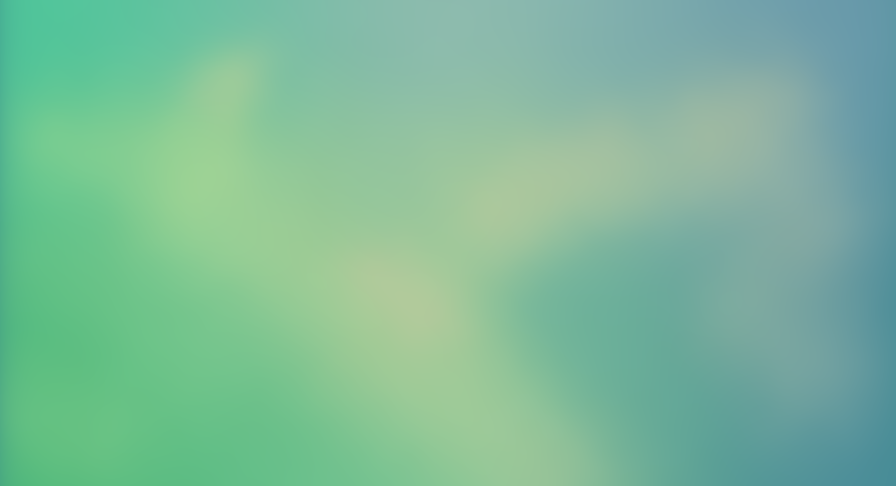
A WebGL 1 fragment shader for this background:

```glsl
precision highp float;

uniform vec2 u_resolution;

float hash(vec2 cell) {
    vec3 q = fract(vec3(cell.xyx) * 0.1031);
    q += dot(q, q.yzx + 33.33);
    return fract((q.x + q.y) * q.z);
}

float noise(vec2 p) {
    vec2 cell = floor(p);
    vec2 f = fract(p);
    f = f * f * (3.0 - 2.0 * f);
    return mix(mix(hash(cell), hash(cell + vec2(1.0, 0.0)), f.x),
               mix(hash(cell + vec2(0.0, 1.0)), hash(cell + 1.0), f.x), f.y);
}

float fbm(vec2 p) {
    float sum = 0.0;
    float gain = 0.5;
    for (int i = 0; i < 3; i++) {
        sum += gain * noise(p);
        p = p * 2.03 + 7.1;
        gain *= 0.5;
    }
    return sum;
}

// Soft bank of vapour along a segment
float bank(vec2 p, vec2 a, vec2 b, float radius) {
    vec2 along = b - a;
    float t = clamp(dot(p - a, along) / dot(along, along), 0.0, 1.0);
    float d = length(p - a - along * t) / radius;
    return exp(-d * d);
}

// Blend three colours from left to right
vec3 across(vec3 left, vec3 middle, vec3 right, float x) {
    return mix(mix(left, middle, smoothstep(0.0, 0.52, x)),
               right, smoothstep(0.48, 1.0, x));
}

void main() {
    vec2 uv = gl_FragCoord.xy / u_resolution;
    vec2 p = uv * vec2(1.846, 1.0);

    // Sky
    vec3 high = across(vec3(0.31, 0.77, 0.60), vec3(0.55, 0.73, 0.68),
                       vec3(0.41, 0.60, 0.67), uv.x);
    vec3 low = across(vec3(0.30, 0.72, 0.48), vec3(0.45, 0.76, 0.57),
                      vec3(0.29, 0.55, 0.60), uv.x);
    vec3 color = mix(low, high, smoothstep(0.1, 1.0, uv.y));

    // Uneven cloud outlines
    vec2 q = p + 0.07 * (vec2(fbm(p * 5.0), fbm(p * 5.0 + 19.7)) - 0.44);

    // Left cloud: shoulder, tower, slope and foot
    float clear = 1.0 - 0.50 * bank(q, vec2(0.12, 0.71), vec2(0.34, 0.70), 0.12);
    clear *= 1.0 - 0.60 * bank(q, vec2(0.48, 0.83), vec2(0.43, 0.64), 0.085);
    clear *= 1.0 - 0.78 * bank(q, vec2(0.40, 0.59), vec2(0.83, 0.37), 0.18);
    clear *= 1.0 - 0.72 * bank(q, vec2(0.82, 0.31), vec2(1.12, 0.02), 0.20);
    clear *= 1.0 - 0.28 * bank(q, vec2(0.08, 0.14), vec2(0.20, 0.10), 0.13);
    clear *= 1.0 - 0.25 * bank(q, vec2(0.10, 0.46), vec2(0.40, 0.27), 0.16);

    // Right cloud: ridge, crown and hanging veil
    clear *= 1.0 - 0.72 * bank(q, vec2(1.02, 0.56), vec2(1.46, 0.69), 0.14);
    clear *= 1.0 - 0.62 * bank(q, vec2(1.54, 0.73), vec2(1.66, 0.53), 0.15);
    clear *= 1.0 - 0.50 * bank(q, vec2(1.56, 0.34), vec2(1.66, 0.26), 0.16);

    // Haze between the clouds
    clear *= 1.0 - 0.36 * bank(q, vec2(0.64, 0.66), vec2(1.0, 0.68), 0.16);
    vec3 cloud = across(vec3(0.60, 0.84, 0.56), vec3(0.67, 0.80, 0.60),
                        vec3(0.59, 0.69, 0.65), uv.x);
    color = mix(color, cloud, 1.0 - clear);

    // Warm light on the ridges
    float warmth = 0.40 * bank(q, vec2(0.79, 0.45), vec2(0.89, 0.36), 0.075);
    warmth += 0.30 * bank(q, vec2(1.04, 0.57), vec2(1.24, 0.70), 0.09);
    warmth += 0.22 * bank(q, vec2(0.45, 0.82), vec2(0.49, 0.85), 0.07);
    warmth += 0.18 * bank(q, vec2(1.48, 0.77), vec2(1.62, 0.80), 0.09);
    color = mix(color, vec3(0.76, 0.78, 0.62), warmth);

    // Cool hollow, faint mottling and shaded sides
    color = mix(color, vec3(0.39, 0.66, 0.60),
                0.40 * bank(q, vec2(1.16, 0.35), vec2(1.36, 0.15), 0.12));
    color += 0.025 * (fbm(p * 4.0 + 3.3) - 0.44);
    float side = exp(-uv.x * 70.0) + 0.6 * exp((uv.x - 1.0) * 35.0);
    color = mix(color, vec3(0.22, 0.54, 0.54), 0.35 * side);

    gl_FragColor = vec4(color, 1.0);
}
```
